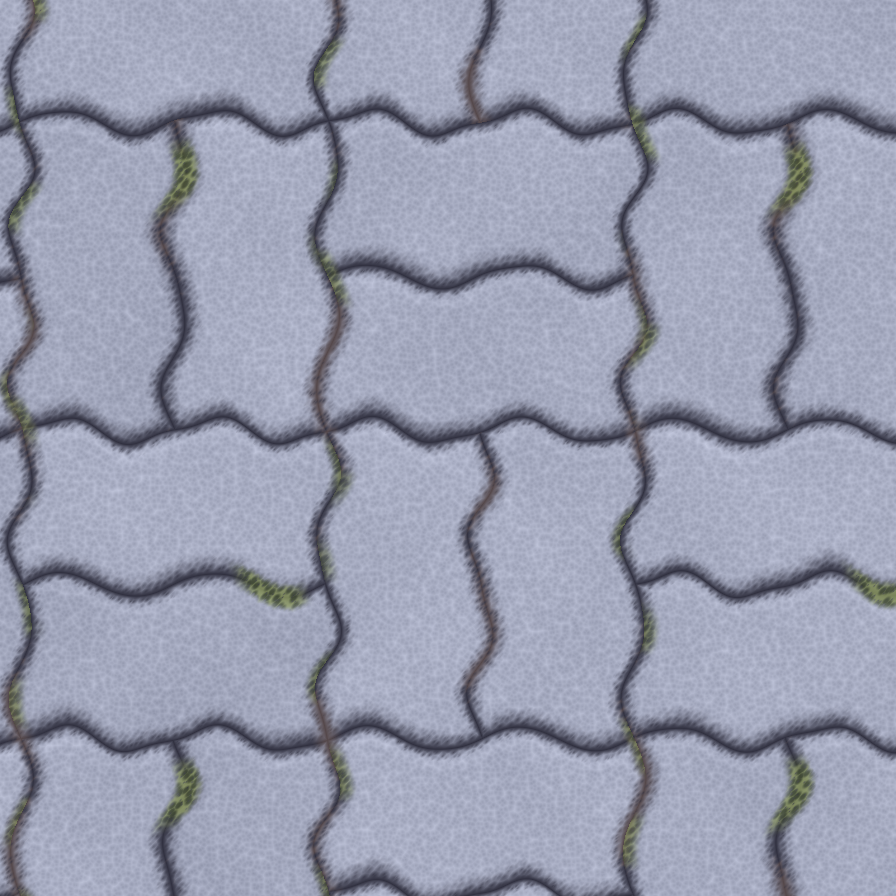
Reproduce this texture procedurally as a three.js fragment shader.

```glsl
varying vec2 vUv;

const float TAU = 6.2831853;
const vec2 ORIGIN = vec2(0.0235, 0.1755);  // a block corner
const vec2 BLOCK = vec2(0.342, 0.344);     // a pair of stones
const float WAVE = 0.038;                  // edge swing, in blocks
const vec2 SOFT_SIDE = vec2(0.019, 0.027); // slope right of / above a joint
const vec2 CRISP_SIDE = vec2(0.016, 0.013);// slope left of / below a joint
const float WIDE_GAP = 1.3;                // widening of the worn middle gaps
const float ROUGHNESS = 0.009;
const float GRAIN = 0.15;

const vec3 STONE = vec3(0.655, 0.675, 0.76);
const vec3 GAP = vec3(0.19, 0.19, 0.25);
const vec3 EARTH = vec3(0.33, 0.28, 0.29);
const vec3 MOSS_DARK = vec3(0.27, 0.31, 0.20);
const vec3 MOSS_LIGHT = vec3(0.55, 0.60, 0.38);

vec2 hash2(vec2 p) {
  vec3 q = fract(p.xyx * vec3(0.1031, 0.1030, 0.0973));
  q += dot(q, q.yzx + 33.33);
  return fract((q.xx + q.yz) * q.zy);
}

// Distance to the nearest scattered point
float cellular(vec2 p) {
  vec2 cell = floor(p);
  vec2 f = p - cell;
  float nearest = 4.0;
  for (int y = -1; y <= 1; y++) {
    for (int x = -1; x <= 1; x++) {
      vec2 o = vec2(float(x), float(y));
      vec2 d = o + hash2(cell + o) - f;
      nearest = min(nearest, dot(d, d));
    }
  }
  return sqrt(nearest);
}

// Stone outline: two skewed swings per block
float edgeWave(float t) {
  float a = 2.0 * TAU * t;
  return WAVE * (sin(a) - 0.16 * sin(2.0 * a));
}

// Slow uneven variation, about -1 to 1
float mottle(vec2 p) {
  return 0.5 * sin(p.x * 17.0 + 2.0 * sin(p.y * 13.0))
       + 0.3 * sin(p.y * 31.0 + 2.0 * sin(p.x * 23.0))
       + 0.2 * sin((p.x + p.y) * 57.0 + 1.7);
}

// Rise from the gap bottom (0) to the stone face (1)
float slope(float d, float crisp, float soft) {
  float t = clamp(abs(d) / (d > 0.0 ? soft : crisp), 0.0, 1.0);
  return sin(t * TAU * 0.25);
}

void main() {
  // Wavy block grid, alternating lying and standing pairs
  vec2 s = (vUv - ORIGIN) / BLOCK;
  vec2 q = s - vec2(edgeWave(-s.y), edgeWave(s.x));
  q += 0.006 * vec2(sin(s.y * 23.0 + s.x * 3.0), sin(s.x * 27.0 + s.y * 5.0));
  vec2 cell = floor(q);
  vec2 f = q - cell;
  bool lying = mod(cell.x + cell.y, 2.0) < 0.5;
  float evenColumn = 1.0 - mod(cell.x, 2.0);

  // Slanted streaks fray the edges
  vec2 slanted = vec2(vUv.x + vUv.y, vUv.y - vUv.x);
  float streak = cellular(slanted * vec2(65.0, 150.0)) - 0.5;
  float patchy = mottle(vUv);
  float widen = 1.0 + 0.22 * patchy;

  // Signed distances to outer and middle joints
  vec2 outer = (f - floor(f + 0.5)) * BLOCK;
  float middle = lying ? (f.y - 0.5) * BLOCK.y : (f.x - 0.5) * BLOCK.x;
  float fray = ROUGHNESS * streak;
  vec2 o = outer + sign(outer) * fray * smoothstep(0.0, 0.008, abs(outer));
  float m = middle + sign(middle) * fray * smoothstep(0.0, 0.008, abs(middle));
  vec2 crisp = CRISP_SIDE * widen;
  vec2 soft = SOFT_SIDE * widen;
  float gapWidth = lying ? 1.0 : mix(1.0, WIDE_GAP, evenColumn);
  float height = min(slope(o.x, crisp.x, soft.x), slope(o.y, crisp.y, soft.y));
  height = min(height, slope(m, (lying ? crisp.y : crisp.x) * gapWidth,
                             (lying ? soft.y : soft.x) * gapWidth));

  // Stone face: speckle, stains and a tone per stone
  float grain = 0.6 * cellular(vUv * 190.0) + 0.4 * cellular(vUv * 95.0 + 7.0) - 0.48;
  float halfIndex = step(0.5, lying ? f.y : f.x);
  float tone = hash2(cell * 2.0 + halfIndex + 41.0).x - 0.5;
  vec3 stone = STONE + GRAIN * grain + 0.025 * tone + 0.016 * patchy;
  float lowerEdge = lying && abs(middle) < abs(outer.y) ? middle : outer.y;
  stone += 0.03 * smoothstep(0.009, 0.0, abs(lowerEdge + 0.017));

  // Gap floor: shadow with bare earth in the upright joints
  float upright = smoothstep(0.02, 0.0, lying ? abs(outer.x) : min(abs(outer.x), abs(middle)));
  float earth = upright * smoothstep(-0.3, 0.6, patchy + streak);
  vec3 color = mix(mix(GAP, EARTH, earth), stone, height);

  // Moss: clumps in middle gaps and tufts along upright joints
  float along = lying ? f.x : f.y;
  float clump = evenColumn * smoothstep(0.13, 0.05, abs(along - 0.82))
              * smoothstep(0.018, 0.007, abs(middle + 0.004 * streak));
  float growth = sin(s.y * 8.3 + cell.x * 2.1) + 0.6 * sin(s.y * 19.0 + s.x * 4.0);
  float tufts = smoothstep(0.4, 1.3, growth) * smoothstep(0.017, 0.004, abs(outer.x - 0.003));
  float moss = max(clump, 0.75 * tufts) * smoothstep(-0.5, 0.0, streak + 0.2);
  float blade = smoothstep(0.2, 0.75, cellular(slanted * vec2(60.0, 130.0) + 19.0));
  color = mix(color, mix(MOSS_DARK, MOSS_LIGHT, blade), 0.8 * moss);

  gl_FragColor = vec4(clamp(color, 0.0, 1.0), 1.0);
}
```
